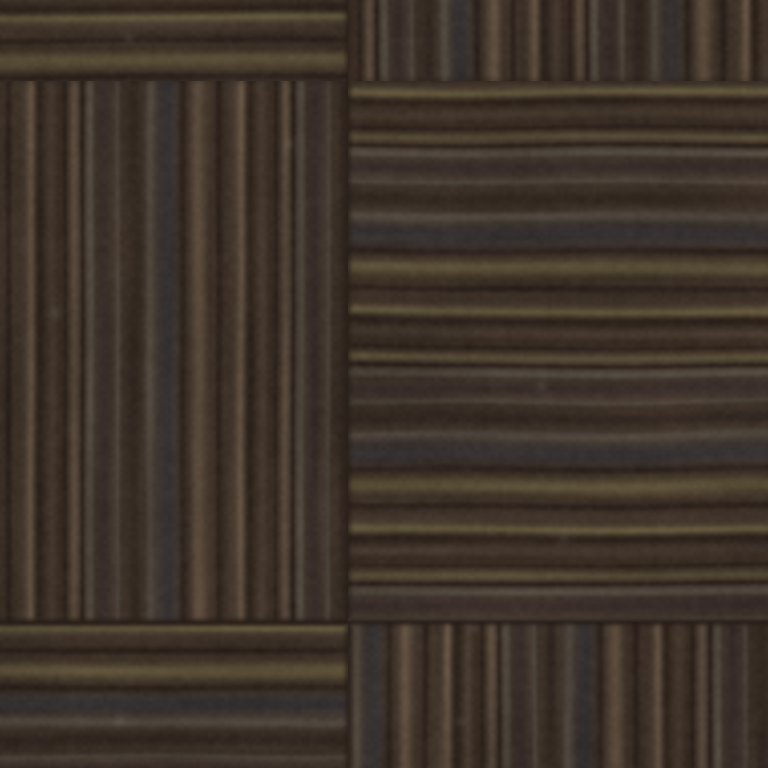
Reproduce this texture procedurally as a WebGL 1 fragment shader.

```glsl
precision highp float;
uniform vec2 u_resolution;

#define TILE 0.705
#define ORIGIN vec2(0.453, 0.190)
#define PERIOD_ACROSS 0.274
#define PERIOD_DOWN 0.284
#define YARNS 24.0
#define YARN_CONTRAST 0.055
#define WAVER 0.007
#define SEAM_WIDTH 0.005
#define GRAIN 0.035

const vec3 BROWN = vec3(0.242, 0.195, 0.158);
const vec3 DARK = vec3(0.165, 0.125, 0.102);
const vec3 SLATE = vec3(0.208, 0.190, 0.192);
const vec3 PLUM = vec3(0.205, 0.160, 0.155);
const vec3 TAN = vec3(0.365, 0.305, 0.245);
const vec3 OLIVE = vec3(0.365, 0.325, 0.225);
const vec3 GREY = vec3(0.315, 0.285, 0.250);

float hash(vec2 p) {
  return fract(sin(dot(p, vec2(127.1, 311.7))) * 43758.5453);
}

float noise(vec2 p) {
  vec2 i = floor(p), f = fract(p);
  f = f * f * (3.0 - 2.0 * f);
  return mix(mix(hash(i), hash(i + vec2(1.0, 0.0)), f.x),
             mix(hash(i + vec2(0.0, 1.0)), hash(i + vec2(1.0, 1.0)), f.x), f.y);
}

// Soft stripe around a centre within the wrapped period
float band(float p, float centre, float width) {
  float d = abs(fract(p - centre + 0.5) - 0.5) / width;
  return exp(-d * d);
}

// Smooth random tone of single yarns, wrapping with the period
float yarnTone(float p) {
  float x = fract(p) * YARNS;
  float i = floor(x);
  float a = hash(vec2(i, 3.0));
  float b = hash(vec2(mod(i + 1.0, YARNS), 3.0));
  return mix(a, b, smoothstep(0.0, 1.0, x - i)) - 0.5;
}

vec3 stripes(float p, vec3 light) {
  vec3 col = BROWN + YARN_CONTRAST * yarnTone(p);
  // Broad coloured bands
  col = mix(col, SLATE, band(p, 0.01, 0.055));
  col = mix(col, PLUM, 0.8 * band(p, 0.71, 0.035));
  col = mix(col, DARK, 0.65 * band(p, 0.85, 0.040));
  // Pale yarns
  col = mix(col, GREY, 0.85 * band(p, 0.93, 0.026));
  col = mix(col, light, 0.85 * band(p, 0.16, 0.038));
  col = mix(col, light, band(p, 0.36, 0.022));
  col = mix(col, light, 0.7 * band(p, 0.57, 0.020));
  col = mix(col, GREY, 0.9 * band(p, 0.645, 0.020));
  col = mix(col, GREY, 0.6 * band(p, 0.775, 0.015));
  // Dark gaps
  col = mix(col, DARK, 0.85 * band(p, 0.085, 0.020));
  col = mix(col, DARK, 0.9 * band(p, 0.255, 0.020));
  col = mix(col, DARK, 0.7 * band(p, 0.405, 0.016));
  col = mix(col, DARK, 0.7 * band(p, 0.525, 0.013));
  return mix(col, DARK, 0.8 * band(p, 0.608, 0.012));
}

void main() {
  vec2 uv = gl_FragCoord.xy / u_resolution;
  vec2 q = (uv - ORIGIN) / TILE;
  vec2 id = floor(q);
  bool level = mod(id.x + id.y, 2.0) < 0.5;

  // Stripe direction and laying offset alternate from tile to tile
  float along = level ? uv.x : uv.y;
  float across = level ? 1.0 - uv.y : uv.x;
  vec3 offsets = level ? vec3(0.018, -0.078, 0.028) : vec3(0.130, -0.085, -0.080);
  float shift = dot(vec3(1.0, id), offsets);
  float facing = level && mod(id.x, 2.0) > 0.5 ? -1.0 : 1.0;
  float waver = WAVER * (level ? 1.0 : 0.25) * (noise(vec2(along * 5.0, across * 9.0)) - 0.5);
  float period = level ? PERIOD_DOWN : PERIOD_ACROSS;
  float p = facing * (across + waver - shift) / period;
  vec3 col = stripes(p, level ? OLIVE : TAN);

  // Uneven pile: long streaks, soft mottling and fine grain
  float streak = noise(vec2(along * 6.0, across * 110.0)) - 0.5;
  float mottle = noise(uv * 9.0 + 4.0) - 0.5;
  float grain = noise(uv * 190.0) + noise(uv * 95.0 + 17.0) - 1.0;
  col *= 1.0 + 0.14 * streak + 0.08 * mottle;
  col += GRAIN * 0.5 * grain;

  // Sparse pale lint
  vec2 cell = floor(uv * 9.0);
  vec2 lint = fract(uv * 9.0) - 0.3 - 0.4 * vec2(hash(cell), hash(cell + 31.0));
  col += 0.05 * step(0.93, hash(cell + 7.0)) * exp(-dot(lint, lint) * 220.0);

  // Shadowed joints, fainter on every other row
  vec2 nearest = floor(q + 0.5);
  vec2 d = (q - nearest) * TILE / SEAM_WIDTH;
  float strength = 0.75 - 0.5 * mod(nearest.y, 2.0);
  float seam = max(0.6 * exp(-d.x * d.x), strength * exp(-d.y * d.y));
  col = mix(col, DARK * 0.9, seam);

  gl_FragColor = vec4(clamp(col, 0.0, 1.0), 1.0);
}
```
